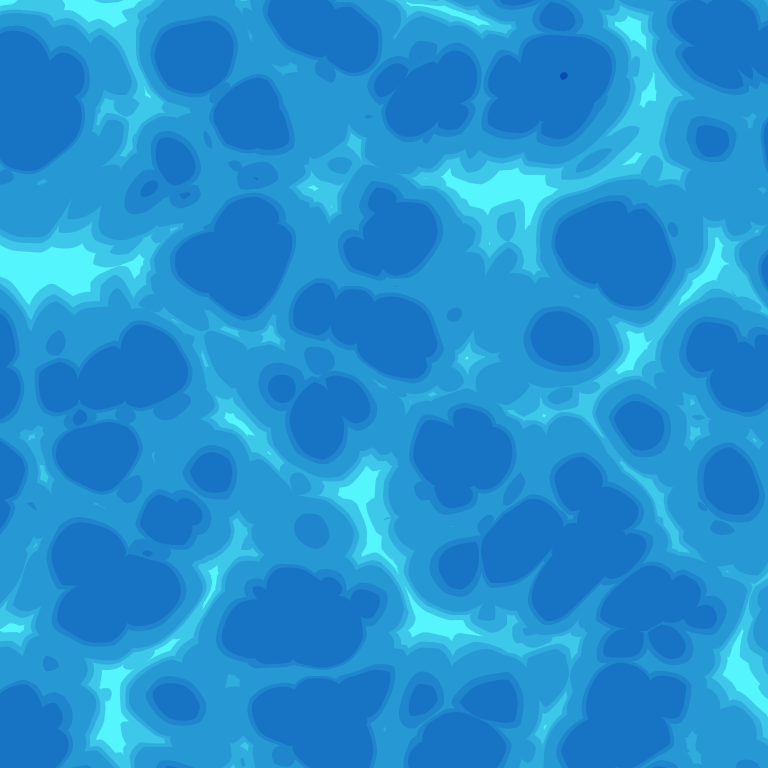
Reproduce this texture procedurally as a Shadertoy shader.

```glsl
// Draws stylised pool water: flat blue bands with thin, bright caustic ridges.
#define BROAD_CELLS 6.0
#define FINE_CELLS 9.3
#define FINE_WEIGHT 0.35
#define BEND 0.016
#define RIPPLE 0.0012
#define ABYSS_LEVEL 0.047
#define DEEP_LEVEL 0.332
#define MID_LEVEL 0.380
#define PALE_LEVEL 0.552
#define GLOW_LEVEL 0.609
#define SPARK_LEVEL 0.708

const vec3 ABYSS = vec3(0.03, 0.29, 0.69);
const vec3 DEEP  = vec3(0.09, 0.45, 0.77);
const vec3 SLOPE = vec3(0.12, 0.52, 0.80);
const vec3 WATER = vec3(0.15, 0.60, 0.83);
const vec3 PALE  = vec3(0.19, 0.67, 0.87);
const vec3 GLOW  = vec3(0.24, 0.78, 0.91);
const vec3 SPARK = vec3(0.33, 0.96, 0.99);

vec3 hash33(vec3 p) {
    p = fract(p * vec3(0.1031, 0.1030, 0.0973));
    p += dot(p, p.yxz + 33.33);
    return fract((p.xxy + p.yxx) * p.zyx);
}

// Slice through cells in space, so that their sizes and depths vary.
// Dividing by the second distance sharpens the ridges between them.
float caustic(vec3 p) {
    vec3 cell = floor(p);
    vec3 local = fract(p);
    float first = 8.0;
    float second = 8.0;
    for (int z = -1; z <= 1; z++) {
        for (int y = -1; y <= 1; y++) {
            for (int x = -1; x <= 1; x++) {
                vec3 offset = vec3(x, y, z);
                vec3 toPoint = offset + hash33(cell + offset) - local;
                float d = dot(toPoint, toPoint);
                second = min(second, max(first, d));
                first = min(first, d);
            }
        }
    }
    return first / sqrt(second);
}

// Layered sines: slow bends plus a faint wobble along the edges.
vec2 warp(vec2 p) {
    vec2 bend = sin(p.yx * vec2(12.0, 10.0) + vec2(0.7, 2.1))
              + 0.5 * sin(p.yx * vec2(23.0, 26.0) + p * 7.0 + vec2(4.0, 1.3));
    vec2 ripple = sin(p.yx * vec2(71.0, 63.0) + p * 31.0)
                + 0.5 * sin(p.yx * vec2(127.0, 139.0) - p * 47.0);
    return p + BEND * bend + RIPPLE * ripple;
}

float waterHeight(vec2 p) {
    vec2 q = warp(p);
    float broad = caustic(vec3(q * BROAD_CELLS + 17.0, 5.4));
    float fine = caustic(vec3(q * FINE_CELLS + vec2(53.4, 91.7), 23.6));
    return mix(broad, fine, FINE_WEIGHT);
}

void mainImage(out vec4 fragColor, in vec2 fragCoord) {
    vec2 uv = fragCoord / min(iResolution.x, iResolution.y);
    float height = waterHeight(uv);
    float soft = 0.6 * fwidth(height) + 1e-5;

    // Stack the flat bands from the deepest to the brightest.
    vec3 color = ABYSS;
    color = mix(color, DEEP,  smoothstep(-soft, soft, height - ABYSS_LEVEL));
    color = mix(color, SLOPE, smoothstep(-soft, soft, height - DEEP_LEVEL));
    color = mix(color, WATER, smoothstep(-soft, soft, height - MID_LEVEL));
    color = mix(color, PALE,  smoothstep(-soft, soft, height - PALE_LEVEL));
    color = mix(color, GLOW,  smoothstep(-soft, soft, height - GLOW_LEVEL));
    color = mix(color, SPARK, smoothstep(-soft, soft, height - SPARK_LEVEL));
    fragColor = vec4(color, 1.0);
}
```
